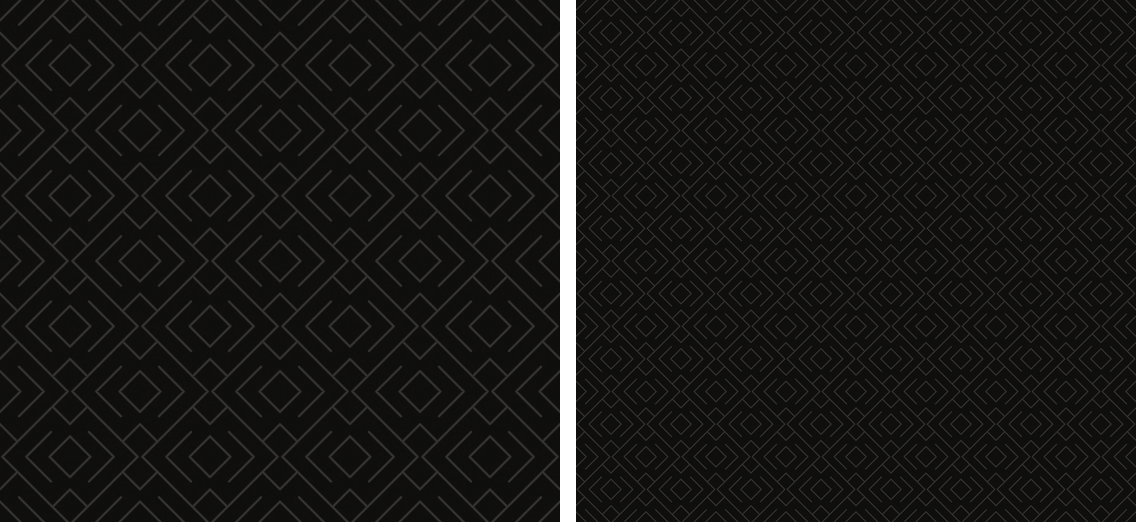
Left: one tile. Right: repeated 2 by 2.
Reproduce this pattern procedurally as a Shadertoy shader.

```glsl
float segment(vec2 p, vec2 a, vec2 b) {
    vec2 ab = b - a;
    return length(p - a - ab * clamp(dot(p - a, ab) / dot(ab, ab), 0.0, 1.0));
}

float hash(vec2 p) {
    vec3 q = fract(vec3(p.xyx) * 0.1031);
    q += dot(q, q.yzx + 33.33);
    return fract((q.x + q.y) * q.z);
}

// Distance to the lines of one cell, folded into a single quadrant
float motif(vec2 p) {
    p = abs(p);
    float core = segment(p, vec2(0.146, 0.0), vec2(0.0, 0.146));
    float chevron = segment(p, vec2(0.3125, 0.0), vec2(0.1355, 0.177));
    float frame = segment(p, vec2(0.4834, 0.0), vec2(0.0166, 0.4668));
    float cornerSquare = segment(p, vec2(0.0, 0.234), vec2(0.1247, 0.3587));
    return min(min(core, chevron), min(frame, cornerSquare));
}

void mainImage(out vec4 fragColor, in vec2 fragCoord) {
    vec2 uv = fragCoord / iResolution.xy;
    vec2 grid = uv * 4.0;
    vec2 cellSize = vec2(1.0, 0.9336);

    // Two lattices, staggered by half a cell
    float d = min(motif((fract(grid) - 0.5) * cellSize),
                  motif((fract(grid + 0.5) - 0.5) * cellSize));

    // Soft thin lines
    float soft = max(0.0055, 2.5 / iResolution.x);
    float line = 1.0 - smoothstep(0.0078 - soft, 0.0078 + soft, d);
    vec3 color = mix(vec3(0.058, 0.057, 0.05), vec3(0.212, 0.204, 0.194), line);

    // Faint grain on a whole number of cells
    color += (hash(floor(uv * vec2(256.0, 239.0))) - 0.5) * 0.006;
    fragColor = vec4(color, 1.0);
}
```
